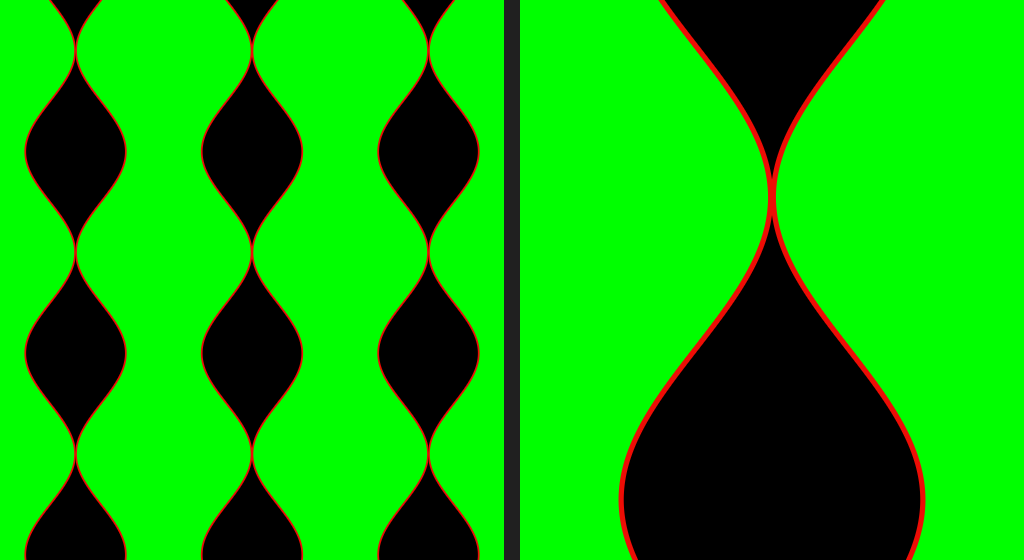
Left, the full canvas; right, a detail of the centre.
Reproduce this pattern procedurally as a WebGL 1 fragment shader.

```glsl
precision highp float;
// Columns of black cosine-shaped beads with thin red outlines on a green ground.

uniform vec2 u_resolution;

const float TAU = 6.2831853;

// All lengths are fractions of the canvas height.
const vec2 PERIOD = vec2(0.3151, 0.36);
const float NECK_Y = 0.5492;
const float NECK_HALF_WIDTH = 0.0008;
const float SWELL = 0.0445;
const float LINE_WIDTH = 0.0031;

const vec3 GREEN = vec3(0.0, 1.0, 0.0);
const vec3 BLACK = vec3(0.0);
const vec3 RED = vec3(0.93, 0.05, 0.02);

// Signed offset from the nearest repeat centre.
float repeatCentered(float x, float period) {
  return (fract(x / period + 0.5) - 0.5) * period;
}

// Approximate signed distance to the bead wall, negative inside.
float beadDistance(vec2 p, float period, float swell, float neck) {
  float phase = TAU * p.y / period;
  float halfWidth = neck + swell * (1.0 - cos(phase));
  float slope = swell * TAU / period * sin(phase);
  return (abs(p.x) - halfWidth) / sqrt(1.0 + slope * slope);
}

// Smoothed coverage of the region where the distance is negative.
float coverage(float distance, float pixel) {
  return clamp(0.5 - distance / pixel, 0.0, 1.0);
}

void main() {
  float pixel = 1.0 / u_resolution.y;
  vec2 p = (gl_FragCoord.xy - vec2(0.5 * u_resolution.x, 0.0)) * pixel;

  // One column centred on the canvas, with necks aligned across columns.
  vec2 cell = vec2(repeatCentered(p.x, PERIOD.x), p.y - NECK_Y);
  float wall = beadDistance(cell, PERIOD.y, SWELL, NECK_HALF_WIDTH);

  // Fill, then outline.
  vec3 color = mix(GREEN, BLACK, coverage(wall, pixel));
  color = mix(color, RED, coverage(abs(wall) - 0.5 * LINE_WIDTH, pixel));

  gl_FragColor = vec4(color, 1.0);
}
```
